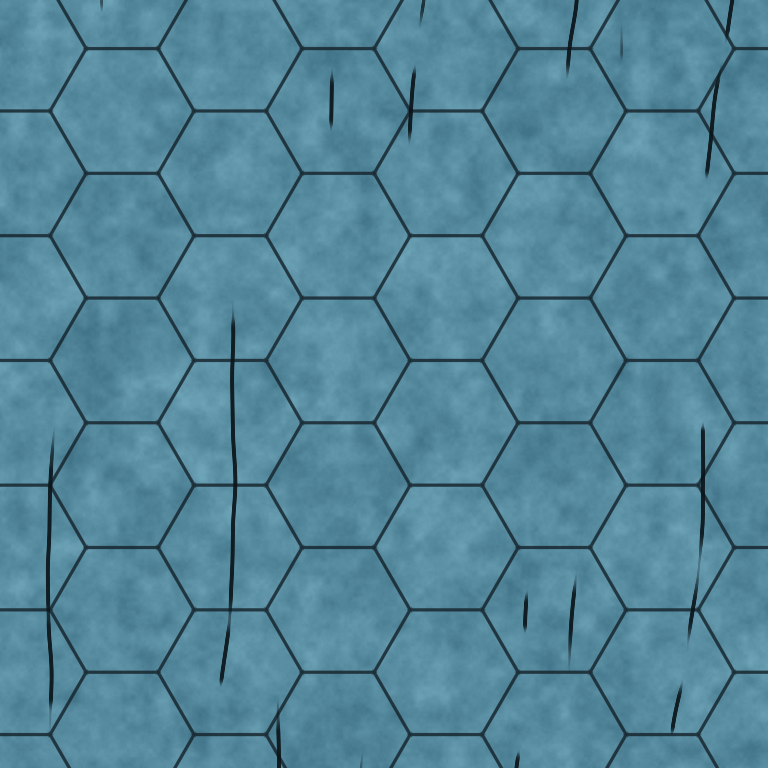
Write a WebGL 1 fragment shader that draws this pattern.

```glsl
precision highp float;
// Teal flat-topped hexagon tiles with dark joints, mottled glaze and broken upright scratches.

uniform vec2 u_resolution;

float hash(vec2 p) {
  vec3 q = fract(vec3(p.xyx) * 0.1031);
  q += dot(q, q.yzx + 33.33);
  return fract((q.x + q.y) * q.z);
}

float valueNoise(vec2 p) {
  vec2 cell = floor(p);
  vec2 f = fract(p);
  f = f * f * (3.0 - 2.0 * f);
  float low = mix(hash(cell), hash(cell + vec2(1.0, 0.0)), f.x);
  float high = mix(hash(cell + vec2(0.0, 1.0)), hash(cell + vec2(1.0, 1.0)), f.x);
  return mix(low, high, f.y);
}

float fbm(vec2 p) {
  float sum = 0.0;
  float weight = 0.5;
  for (int i = 0; i < 4; i++) {
    sum += weight * valueNoise(p);
    p = p * 2.03 + 17.3;
    weight *= 0.58;
  }
  return sum / 1.056;
}

// Offset from the nearest hexagon centre, for hexagons of unit height.
vec2 hexOffset(vec2 q) {
  vec2 period = vec2(1.73205, 1.0);
  vec2 a = mod(q + 0.5 * period, period) - 0.5 * period;
  vec2 b = mod(q, period) - 0.5 * period;
  return dot(a, a) < dot(b, b) ? a : b;
}

// Leaning strands, broken into tapered dashes by noise along their length.
float scratches(vec2 p, float pixel) {
  float ink = 0.0;
  for (int i = 0; i < 7; i++) {
    float n = float(i);
    float path = 0.24 + 0.13 * n + 0.03 * cos(2.1 * n);
    path += 0.075 * p.y + 0.014 * sin(7.0 * p.y + 2.4 * n);
    path += 0.004 * (valueNoise(vec2(p.y * 16.0, n * 5.0 + 40.0)) - 0.5);
    float d = abs(fract(p.x - path + 0.5) - 0.5);
    float along = 0.55 * valueNoise(vec2(p.y * 4.0 + 3.7 * n, n * 9.0))
                + 0.45 * valueNoise(vec2(p.y * 15.0, n * 11.0 + 70.0));
    float dash = smoothstep(0.54, 0.64, along);
    float halfWidth = 0.0008 + 0.0018 * dash;
    ink = max(ink, dash * (1.0 - smoothstep(halfWidth - pixel * 0.5, halfWidth + pixel * 0.5, d)));
  }
  return ink;
}

void main() {
  vec2 p = gl_FragCoord.xy / u_resolution.y;
  float pixel = 1.0 / u_resolution.y;

  // Hexagon grid
  float height = 0.1624;
  vec2 q = (p - vec2(0.159, 0.0435)) / height;
  vec2 c = hexOffset(q);
  vec2 id = floor((q - c) * vec2(1.1547, 2.0) + 0.5);
  vec2 m = abs(c);
  float edge = height * (0.5 - max(m.y, dot(m, vec2(0.866025, 0.5))));
  float corner = height * min(length(m - vec2(0.57735, 0.0)), length(m - vec2(0.288675, 0.5)));

  // Mottled glaze: fine grain, broad clouds, upright streaks and a tone per tile
  float tone = 0.5 + 1.2 * (fbm(p * 42.0 + 5.0) - 0.5);
  tone += 0.55 * (fbm(p * 15.0 + 60.0) - 0.5);
  tone += 0.35 * (valueNoise(p * vec2(42.0, 12.0) + 90.0) - 0.5);
  tone += 0.16 * (hash(id + 31.0) - 0.5) + 0.06 * (mod(id.x, 2.0) - 0.5);
  vec3 color = mix(vec3(0.27, 0.47, 0.55), vec3(0.41, 0.62, 0.70), clamp(tone, -0.1, 1.15));

  // Joints, heavier where three meet
  float joint = 0.83 * (1.0 - smoothstep(0.0021 - 0.7 * pixel, 0.0021 + 0.7 * pixel, edge));
  float knot = 0.9 * (1.0 - smoothstep(0.0015, 0.0052, corner));
  color = mix(color, vec3(0.08, 0.14, 0.17), max(joint, knot));

  // Scratches over tiles and joints
  color = mix(color, vec3(0.04, 0.08, 0.10), 0.92 * scratches(p, pixel));

  gl_FragColor = vec4(color, 1.0);
}
```
